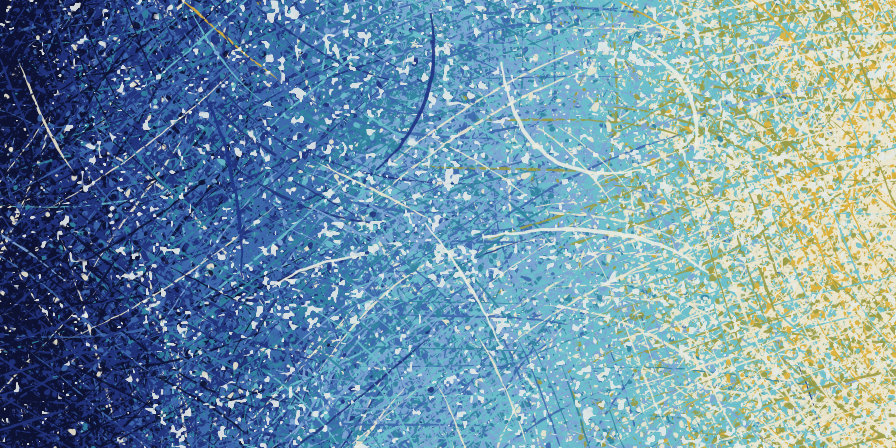
Reproduce this background procedurally as a Shadertoy shader.

```glsl
// Dripped and flung paint that shifts from navy through blue and turquoise to cream and gold.
// Many rotated, bent grids each hold one tapered stroke or blot per cell; the paint of each
// is drawn at random from inks weighted by horizontal position. Long arcs lie on top.

#define LAYERS 84
#define STROKE_WIDE 0.0100
#define STROKE_FINE 0.0018
#define BEND 0.09
#define BLOT_CELL 0.050
#define DRIFT 0.09
#define WOBBLE 0.012
#define FLECK_LEVEL 0.68
#define OPACITY 0.90

const int INKS = 9;
const vec3 INK_COLOR[INKS] = vec3[INKS](
    vec3(0.05, 0.07, 0.20),  // midnight
    vec3(0.13, 0.20, 0.49),  // royal
    vec3(0.24, 0.41, 0.68),  // cobalt
    vec3(0.19, 0.52, 0.63),  // teal
    vec3(0.49, 0.65, 0.83),  // periwinkle
    vec3(0.42, 0.75, 0.80),  // turquoise
    vec3(0.92, 0.90, 0.81),  // cream
    vec3(0.60, 0.61, 0.27),  // olive
    vec3(0.86, 0.69, 0.22)); // gold

// Centre, spread and strength of each ink along the width
const vec3 INK_RANGE[INKS] = vec3[INKS](
    vec3(0.00, 0.14, 1.3), vec3(0.14, 0.17, 0.9), vec3(0.33, 0.19, 1.0),
    vec3(0.40, 0.21, 0.6), vec3(0.54, 0.17, 0.9), vec3(0.66, 0.23, 1.1),
    vec3(0.97, 0.25, 1.0), vec3(0.86, 0.14, 0.45), vec3(0.96, 0.14, 0.42));

vec3 hash3(vec3 v) {
    v = fract(v * vec3(0.1031, 0.1030, 0.0973));
    v += dot(v, v.yxz + 33.33);
    return fract((v.xxy + v.yxx) * v.zyx);
}

float noise(vec2 p) {
    vec2 i = floor(p), f = fract(p);
    f = f * f * (3.0 - 2.0 * f);
    float low = mix(hash3(vec3(i, 3.0)).x, hash3(vec3(i + vec2(1, 0), 3.0)).x, f.x);
    float high = mix(hash3(vec3(i + vec2(0, 1), 3.0)).x, hash3(vec3(i + 1.0, 3.0)).x, f.x);
    return mix(low, high, f.y);
}

// Weighted random choice of paint at position t across the width
vec3 pickInk(float t, vec3 seed) {
    float best = -1e9;
    vec3 color = INK_COLOR[0];
    for (int k = 0; k < INKS; k++) {
        vec3 range = INK_RANGE[k];
        float d = (t - range.x) / range.y;
        float weight = range.z * exp(-d * d) + (k == 6 ? 0.045 : 0.0005);
        float score = log(hash3(seed + vec3(0.0, 0.0, 7.0 * float(k + 1))).x + 1e-5) / weight;
        if (score > best) { best = score; color = INK_COLOR[k]; }
    }
    return color;
}

float cover(float dist, float radius, float px) {
    return clamp(0.5 + (radius - dist) / px, 0.0, 1.0) * min(1.0, 2.0 * radius / px);
}

// Tapered curve through three control points
float arc(vec2 p, vec2 a, vec2 b, vec2 c, float radius, float px) {
    float ink = 0.0;
    vec2 from = a;
    for (int i = 1; i <= 14; i++) {
        float s = float(i) / 14.0;
        vec2 to = mix(mix(a, b, s), mix(b, c, s), s), edge = to - from;
        float h = clamp(dot(p - from, edge) / dot(edge, edge), 0.0, 1.0);
        float taper = 0.4 + 0.6 * sin(3.1 * s);
        ink = max(ink, cover(length(p - from - edge * h), radius * taper, px));
        from = to;
    }
    return ink;
}

void mainImage(out vec4 fragColor, in vec2 fragCoord) {
    float px = 1.0 / iResolution.y;
    vec2 p = fragCoord * px;
    float width = iResolution.x * px;
    float drift = DRIFT * (noise(p * 3.5) - 0.5);
    vec2 wobble = vec2(noise(p * 48.0), noise(p * 48.0 + 91.0)) - 0.5;
    vec3 color = pickInk(p.x / width + drift, vec3(floor(p * 30.0 + wobble * 2.0), 5.0));

    for (int i = 0; i < LAYERS; i++) {
        float layer = float(i), age = layer / float(LAYERS);
        vec3 turn = hash3(vec3(layer, 17.0, 41.0));
        float angle = 3.14159 * fract(layer * 0.618 + 0.1 * turn.x);
        vec2 dir = vec2(cos(angle), sin(angle));
        vec2 q = vec2(dot(p, dir), dot(p, vec2(-dir.y, dir.x))) + 10.0 * turn.yz;
        float ink, along = 0.0;
        vec3 seed;
        if (i % 3 == 2) {
            // Blots with ragged rims
            float size = BLOT_CELL * mix(1.1, 0.45, age);
            q = (q + wobble * size * 0.55) / size;
            seed = vec3(floor(q), layer);
            vec3 h = hash3(seed);
            float radius = mix(0.06, 0.30, h.z * h.z);
            ink = cover(length(fract(q) - mix(vec2(0.32), vec2(0.68), h.xy)) * size, radius * size, px);
        } else {
            // Flung strokes, one per long cell
            float span = mix(0.22, 0.65, turn.y), row = mix(0.055, 0.035, age);
            q.y += BEND * sin(q.x * mix(2.0, 5.0, turn.z) + 6.28 * turn.x);
            float line = floor(q.y / row);
            q.x += span * hash3(vec3(line, layer, 9.0)).x;
            float cell = floor(q.x / span);
            seed = vec3(cell, line, layer);
            vec3 h = hash3(seed);
            float u = q.x / span - cell - 0.5;
            along = u * span;
            float mid = (mix(0.35, 0.65, h.x) + (h.y - 0.5) * 0.7 * u) * row;
            float radius = mix(STROKE_WIDE, STROKE_FINE, sqrt(age)) * mix(0.5, 1.5, h.z);
            radius *= (1.0 - pow(abs(2.0 * u), 3.0)) * (1.0 + 0.9 * wobble.y);
            float dist = abs(q.y - line * row - mid + wobble.x * WOBBLE * 0.2);
            ink = cover(dist, max(radius, 0.0), px);
        }
        if (ink > 0.0) {
            float t = (p.x - dir.x * along) / width + drift;
            color = mix(color, pickInk(t, seed + 23.0), ink * OPACITY);
        }
    }

    // Small pale flecks, densest around the centre left
    float fleck = 0.6 * noise(p * 125.0 + wobble) + 0.4 * noise(p * 52.0 + 40.0);
    fleck += 0.14 * (noise(p * 9.0 + 7.0) - 0.5) - 0.09 * (1.0 - smoothstep(0.0, 0.3, p.x / width));
    float fleckInk = smoothstep(FLECK_LEVEL, FLECK_LEVEL + 0.08, fleck);
    color = mix(color, vec3(0.90, 0.92, 0.91), 0.9 * fleckInk);

    // Long sweeping arcs, dark on the left and pale toward the right
    vec2 a = vec2(p.x * 2.0 / width, p.y) + wobble * WOBBLE * 0.4;
    float dark = arc(a, vec2(0.96, 0.97), vec2(1.00, 0.76), vec2(0.84, 0.62), 0.0040, px);
    dark = max(dark, arc(a, vec2(0.46, 0.78), vec2(0.54, 0.62), vec2(0.54, 0.38), 0.0040, px));
    color = mix(color, vec3(0.12, 0.20, 0.52), dark * 0.9);
    float pale = arc(a, vec2(1.12, 0.86), vec2(1.16, 0.57), vec2(1.43, 0.62), 0.0045, px);
    pale = max(pale, arc(a, vec2(1.42, 0.90), vec2(1.58, 0.82), vec2(1.55, 0.66), 0.0045, px));
    pale = max(pale, arc(a, vec2(1.08, 0.47), vec2(1.42, 0.53), vec2(1.58, 0.39), 0.0045, px));
    pale = max(pale, arc(a, vec2(0.95, 0.50), vec2(1.05, 0.38), vec2(1.12, 0.22), 0.0030, px));
    pale = max(pale, arc(a, vec2(0.61, 0.36), vec2(0.69, 0.42), vec2(0.82, 0.43), 0.0030, px));
    color = mix(color, vec3(0.92, 0.93, 0.89), pale * 0.9);
    fragColor = vec4(color, 1.0);
}
```
